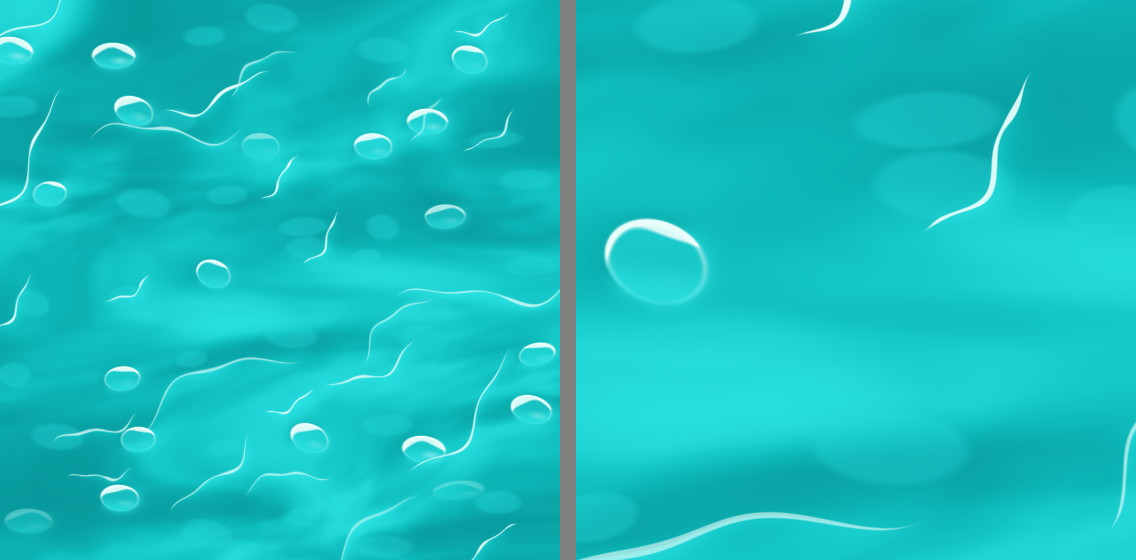
Left: the whole. Right: its middle third, enlarged.
This texture is drawn by a WebGL 2 fragment shader. Its source:

```glsl
#version 300 es
precision highp float;
// Turquoise water with soft ripples, thin winding glints and scattered bubbles.

#define RIPPLE_SCALE vec2(3.0, 7.6)
#define RIPPLE_TILT 0.16
#define RIPPLE_GAIN 2.5
#define RIPPLE_LEVEL 0.33
#define GLINT_GRID 5
#define GLINT_WIDTH 0.0023
#define GLINT_BEND 0.3
#define FOLD_DEPTH 0.36
#define BUBBLE_GRID 7
#define BUBBLE_RADII vec2(0.036, 0.025)
#define SEED 3.7

uniform vec2 u_resolution;
out vec4 fragColor;

const vec3 DEEP = vec3(0.035, 0.635, 0.645);
const vec3 TEAL = vec3(0.05, 0.72, 0.72);
const vec3 AQUA = vec3(0.09, 0.795, 0.795);
const vec3 BRIGHT = vec3(0.16, 0.88, 0.88);
const vec3 FOAM = vec3(0.91, 0.99, 0.98);

float hash(vec2 p) {
  return fract(sin(dot(p, vec2(12.9898, 78.233)) + SEED) * 43758.5453);
}

vec2 hash2(vec2 p) {
  return vec2(hash(p), hash(p + 37.3));
}

float noise(vec2 p) {
  vec2 i = floor(p), f = fract(p);
  f = f * f * f * (f * (f * 6.0 - 15.0) + 10.0);
  return mix(mix(hash(i), hash(i + vec2(1, 0)), f.x),
             mix(hash(i + vec2(0, 1)), hash(i + vec2(1, 1)), f.x), f.y);
}

float fbm(vec2 p) {
  float sum = 0.0, weight = 0.52;
  for (int i = 0; i < 4; i++) {
    sum += weight * noise(p);
    p = mat2(0.98, 0.2, -0.2, 0.98) * p * 1.9 + 11.3;
    weight *= 0.5;
  }
  return sum;
}

// Brightness of the water: wide, slightly tilted, warped bands
float ripples(vec2 p) {
  vec2 q = vec2(p.x, p.y - RIPPLE_TILT * p.x) * RIPPLE_SCALE;
  vec2 warp = vec2(noise(q * 0.8 + 5.1), noise(q * 0.8 + 19.7)) - 0.5;
  return RIPPLE_LEVEL + RIPPLE_GAIN * (fbm(q + 1.3 * warp) - 0.5);
}

// Color ramp that levels off gently at both ends
vec3 waterColor(float tone) {
  float t = 3.0 * (0.45 + 0.62 * tanh((tone - 0.45) / 0.58));
  vec3 low = mix(DEEP, TEAL, min(t, 1.0));
  vec3 mid = mix(low, AQUA, clamp(t - 1.0, 0.0, 1.0));
  return mix(mid, BRIGHT, max(t - 2.0, 0.0));
}

float winding(float u, float phase) {
  return 0.65 * sin(u * 2.7 + phase) + 0.17 * sin(u * 7.0 + phase * 2.3);
}

// One tapered glint: x is the line, y the light and shade of its fold
vec2 glint(vec2 p, vec2 cell, float pixel) {
  vec2 center = (cell + 0.05 + 0.9 * hash2(cell + 3.1)) / float(GLINT_GRID);
  vec2 kind = hash2(cell + 8.6);
  float angle = mix(0.15, 0.9, hash(cell + 14.2));
  float reach = mix(0.05, 0.19, kind.x * kind.x);
  float c = cos(angle), s = sin(angle);
  vec2 q = mat2(c, -s, s, c) * (p - center) / reach;
  if (abs(q.x) > 1.0) return vec2(0);
  float phase = kind.y * 6.283;
  float slope = GLINT_BEND * (winding(q.x + 0.01, phase) - winding(q.x - 0.01, phase)) / 0.02;
  float d = (q.y - GLINT_BEND * winding(q.x, phase)) * reach * inversesqrt(1.0 + slope * slope);
  float taper = 1.0 - q.x * q.x;
  float width = GLINT_WIDTH * taper * mix(0.25, 1.5, noise(vec2(q.x * 3.5, phase * 9.0)));
  float line = 1.0 - smoothstep(-pixel, pixel, abs(d) - width);
  float below = smoothstep(pixel, -pixel, d);
  float fold = mix(-0.6 * exp(-d / 0.016), exp(d / 0.02), below);
  return vec2(line * smoothstep(0.0, 0.35, taper) * mix(0.45, 1.0, kind.y),
              fold * taper + 0.7 * taper * exp(-abs(d) / 0.006));
}

// Lens-shaped bubble, from a faint oval to a bright capped drop
vec3 addBubble(vec3 color, vec2 p, vec2 cell, float pixel) {
  vec2 center = (cell + 0.1 + 0.8 * hash2(cell + 51.4)) / float(BUBBLE_GRID);
  float bold = smoothstep(0.62, 0.8, hash(cell + 62.8));
  vec2 vary = hash2(cell + 71.9);
  vec2 radii = BUBBLE_RADII * mix(vec2(0.75, 0.6) + vec2(0.8, 0.6) * vary,
                                  vec2(0.85, 0.8) + 0.28 * vary, bold);
  vec2 e = (p - center) / radii;
  e.y += mix(-0.25, 0.3, vary.y) * e.x;
  float d = length(e);
  if (d > 3.0) return color;
  float edge = pixel / radii.y;
  float soft = mix(0.2, 0.05, bold) + edge;
  float body = 1.0 - smoothstep(1.0 - soft, 1.0 + edge, d);
  float halo = exp(-4.0 * max(d - 1.0, 0.0)) * (1.0 - body);
  // Bright cap left over by a second oval, shifted down
  vec2 shift = vec2(mix(-0.2, 0.25, vary.y), -mix(0.28, 0.7, vary.x));
  float inner = length((e - shift) * vec2(0.95, 1.0 + 0.15 * sin(e.x * 3.0 + vary.x * 6.0)));
  float cap = body * smoothstep(1.0, 1.1 + edge, inner);
  float rim = exp(-pow((d - 0.93) / 0.06, 2.0)) * (0.35 + 0.3 * e.y);
  float gleam = body * smoothstep(0.5, 0.0, length((e - vec2(0.3, -0.35)) * vec2(0.8, 1.2)));
  color = mix(color, mix(DEEP, BRIGHT, smoothstep(-0.8, 0.2, e.x - e.y)), halo * bold * 0.5);
  color = mix(color, AQUA + 0.06, body * mix(0.36, 0.5, bold));
  color = mix(color, BRIGHT, body * bold * 0.75 * smoothstep(0.2, -0.8, e.y));
  color = mix(color, FOAM, bold * gleam * 0.4 * vary.x);
  return mix(color, FOAM, bold * clamp(0.92 * cap + max(rim, 0.0), 0.0, 1.0));
}

void main() {
  float pixel = 1.0 / min(u_resolution.x, u_resolution.y);
  vec2 p = gl_FragCoord.xy * pixel;
  float line = 0.0, fold = 0.0;
  for (int i = 0; i < GLINT_GRID * GLINT_GRID; i++) {
    vec2 shine = glint(p, vec2(i % GLINT_GRID, i / GLINT_GRID), pixel);
    line = max(line, shine.x);
    fold += shine.y;
  }
  vec3 color = waterColor(ripples(p) + FOLD_DEPTH * fold);
  for (int i = 0; i < BUBBLE_GRID * BUBBLE_GRID; i++) {
    color = addBubble(color, p, vec2(i % BUBBLE_GRID, i / BUBBLE_GRID), pixel);
  }
  fragColor = vec4(mix(color, FOAM, line), 1.0);
}
```
